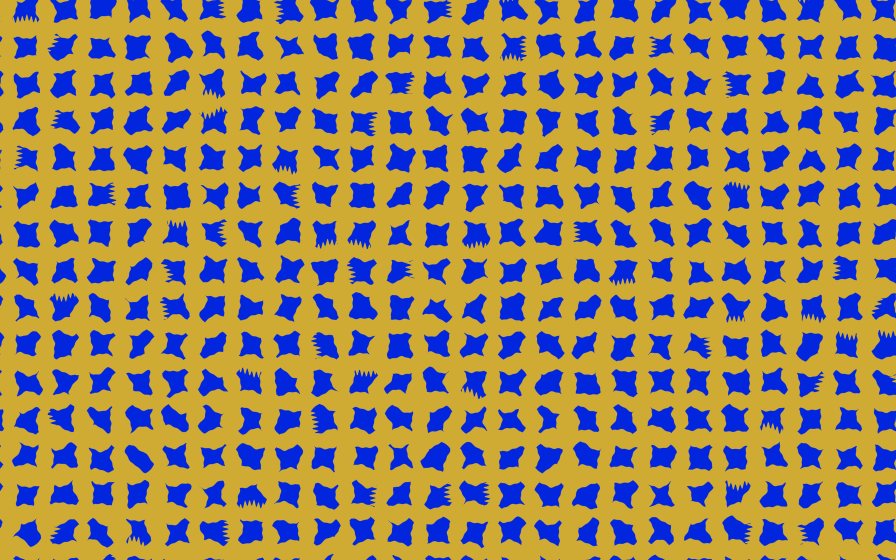
Write a Shadertoy shader that draws this pattern.

```glsl
const float ROWS = 15.0;                    // 24 columns at 8:5
const vec2  GRID_SHIFT = vec2(0.22, 0.25);  // in cells
const vec3  GOLD = vec3(0.81, 0.67, 0.20);
const vec3  BLUE = vec3(0.005, 0.15, 0.87);
const float HALF_SIZE = 0.293;              // patch sizes in cells
const float SIZE_VARIATION = 0.10;
const float TILT = 0.55;
const float BOW_MIN = 0.03;
const float BOW_MAX = 0.105;
const float BOW_FREQ = 7.5;
const float RIPPLE = 0.012;
const float RIPPLE_FREQ = 27.0;
const float FRAY = 0.07;
const float FRAY_FREQ = 52.0;
const float FRAY_CHANCE = 0.05;             // per side
const float JITTER = 0.06;
const float MAX_REACH = 0.44;

vec4 hash4(vec3 seed) {
    vec4 q = fract(seed.xyzx * vec4(0.1031, 0.1030, 0.0973, 0.1099));
    q += dot(q, q.wzxy + 33.33);
    return fract((q.xxyz + q.yzzw) * q.zywx);
}

// Signed distance to one wavy side facing +x
float sideDistance(vec2 p, vec4 shape, vec4 wear) {
    float tilt = TILT * (shape.y - 0.5);
    float bow = mix(BOW_MIN, BOW_MAX, shape.z);
    float bowAngle = BOW_FREQ * p.y + 3.4 * (shape.w - 0.5);
    float rippleAngle = RIPPLE_FREQ * p.y + 6.283 * wear.x;
    float frayAngle = FRAY_FREQ * p.y + 6.283 * wear.z;
    float fray = FRAY * step(1.0 - FRAY_CHANCE, wear.y);

    float edge = HALF_SIZE + SIZE_VARIATION * (shape.x - 0.5) + tilt * p.y
               - bow * cos(bowAngle) + RIPPLE * sin(rippleAngle)
               + fray * sin(frayAngle);
    float slope = tilt + bow * BOW_FREQ * sin(bowAngle)
                + RIPPLE * RIPPLE_FREQ * cos(rippleAngle)
                + fray * FRAY_FREQ * cos(frayAngle);
    return (p.x - edge) / sqrt(1.0 + slope * slope);
}

// Ragged four-sided patch, different in every cell
float patchDistance(vec2 p, vec2 cell) {
    p -= JITTER * (hash4(vec3(cell, 91.0)).xy - 0.5);
    float d = length(p) - MAX_REACH;
    for (int side = 0; side < 4; side++) {
        float seed = float(side) * 7.0;
        d = max(d, sideDistance(p, hash4(vec3(cell, seed + 3.0)),
                                   hash4(vec3(cell, seed + 47.0))));
        p = vec2(-p.y, p.x);
    }
    return d;
}

void mainImage(out vec4 fragColor, in vec2 fragCoord) {
    float pixel = ROWS / iResolution.y;
    vec2 grid = fragCoord * pixel - GRID_SHIFT;
    vec2 cell = floor(grid);
    float d = patchDistance(grid - cell - 0.5, cell);

    float cover = 1.0 - smoothstep(-0.7 * pixel, 0.7 * pixel, d);
    fragColor = vec4(mix(GOLD, BLUE, cover), 1.0);
}
```
